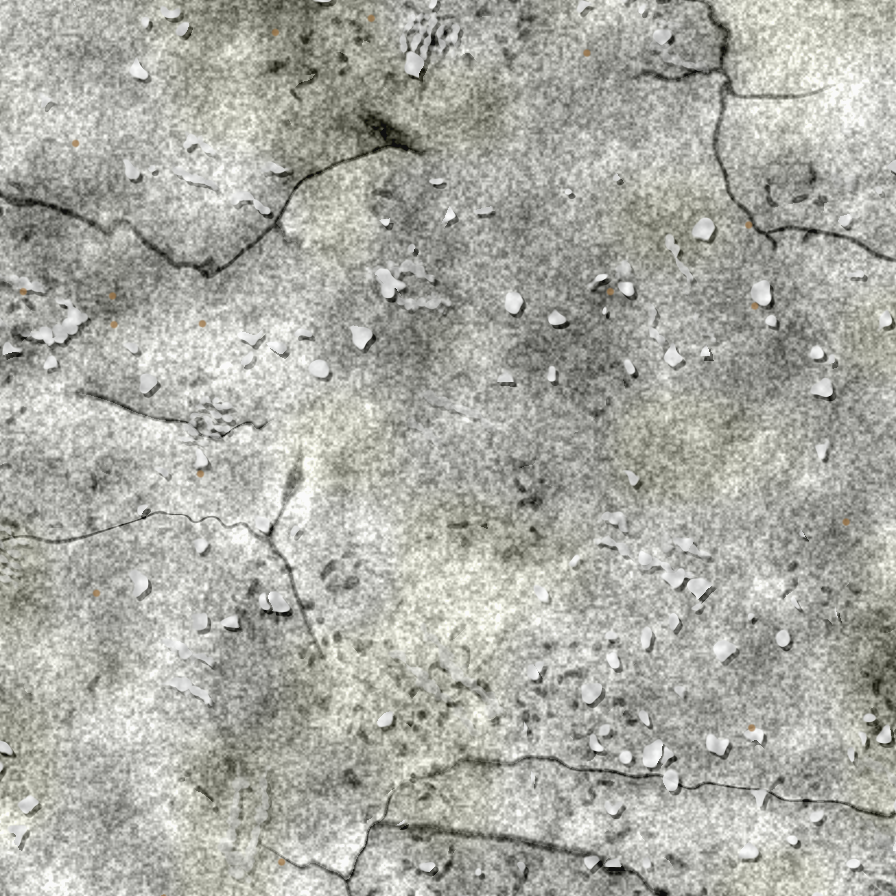
A WebGL 2 fragment shader for this texture:

```glsl
#version 300 es
precision highp float;
// Weathered grey limestone with crusted white fossils, chips, pits and cracks.
// Layered noise gives mottling, relief and grain; cellular noise gives chips,
// cracks and beads; a loop scatters railed, ringed and ribbed fossils.
#define BASE_TONE 0.685
#define MOTTLE 0.52
#define ROUGHNESS 0.46
#define RELIEF 0.65
#define GRAIN 0.30
#define FOSSILS 15
#define CRUST_WIDTH 0.0085
#define CHIP_SCALE 30.0
#define CRACK_DEPTH 0.36
#define SHADOW_OFFSET vec2(-0.004, 0.005)

uniform vec2 u_resolution;
out vec4 outColor;

vec2 hash2(vec2 cell) {
  uvec2 u = uvec2(ivec2(cell)) * 1664525u + 1013904223u;
  for (int i = 0; i < 2; i++) {
    u.x += u.y * 1664525u;
    u.y += u.x * 1664525u;
    u ^= u >> 16;
  }
  return vec2(u & 0xffffu) / 65535.0;
}

float noise(vec2 p) {
  vec2 c = floor(p), f = fract(p);
  f = f * f * (3.0 - 2.0 * f);
  vec2 e = vec2(1, 0);
  return mix(mix(hash2(c).x, hash2(c + e).x, f.x),
             mix(hash2(c + e.yx).x, hash2(c + 1.0).x, f.x), f.y);
}

float layers(vec2 p) {
  float sum = 0.0, amp = 0.5;
  for (int i = 0; i < 5; i++) {
    sum += amp * noise(p);
    p = mat2(1.6, 1.2, -1.2, 1.6) * p + 17.3;
    amp *= 0.5;
  }
  return sum / 0.97;
}

// Nearest distance, second distance and random id of the nearest cell.
vec3 cells(vec2 p) {
  vec2 c = floor(p);
  vec3 best = vec3(9, 9, 0);
  for (int y = -1; y <= 1; y++)
    for (int x = -1; x <= 1; x++) {
      vec2 n = c + vec2(x, y);
      float d = length(n + hash2(n) - p);
      if (d < best.x) best = vec3(d, best.x, hash2(n + 91.0).x);
      else best.y = min(best.y, d);
    }
  return best;
}

vec2 ragged(vec2 p, float scale, float amount) {
  return p + amount * (vec2(noise(p * scale), noise(p * scale + 31.7)) - 0.5);
}

// Coverage of the beaded white crust along the fossil outlines.
float crust(vec2 p) {
  vec2 w = ragged(p, 55.0, 0.014);
  float bead = cells(p * 85.0).x;
  float gaps = smoothstep(0.22, 0.42, noise(p * 28.0 + 5.0));
  float cover = 0.0;
  for (int i = 0; i < FOSSILS; i++) {
    float k = float(i);
    vec2 rnd = hash2(vec2(k, 7)), kind = hash2(vec2(k, 19));
    vec2 center = fract(vec2(0.7549, 0.5698) * k + vec2(0.46, 0.68));
    float angle = 0.35 + 1.5 * pow(2.0 * kind.y - 1.0, 3.0);
    float co = cos(angle), si = sin(angle);
    vec2 q = mat2(co, si, -si, co) * (w - center);
    vec2 size = vec2(0.028 + 0.035 * rnd.x, 0.014 + 0.016 * rnd.y);
    float along = max(abs(q.x) - size.x, 0.0);
    float d = length(vec2(along, abs(q.y) - size.y));
    if (kind.x > 0.82) {
      float rib = q.y - 0.012 * clamp(round(q.y / 0.012), -2.0, 2.0);
      d = length(vec2(max(abs(q.x) - 0.02, 0.0), rib)) + 0.002;
    } else if (kind.x > 0.55) {
      d = abs(length(q / size) - 1.0) * size.y;
    }
    float strength = mix(0.45, 1.0, hash2(vec2(k, 43)).x);
    cover = max(cover, strength * smoothstep(0.002, -0.0015, d + 0.009 * bead - CRUST_WIDTH));
  }
  return cover * gaps;
}

// Loose shell chips, denser in patches.
float chips(vec2 p) {
  vec3 c = cells(ragged(p, 75.0, 0.014) * CHIP_SCALE);
  float chance = 0.04 + 0.22 * smoothstep(0.5, 0.8, noise(p * 6.0 + 3.0));
  float radius = 0.12 + 0.24 * fract(c.z * 57.0);
  return step(c.z, chance) * smoothstep(0.05, -0.04, c.x - radius);
}

void main() {
  vec2 p = gl_FragCoord.xy / u_resolution.y;

  // Broad mottling, rough surface and slanted light
  float surface = layers(p * 15.0 + 8.0);
  float tone = BASE_TONE + MOTTLE * (layers(p * 3.2 + 2.0) - 0.5);
  tone += ROUGHNESS * (surface - 0.5);
  tone += RELIEF * (surface - layers((p + SHADOW_OFFSET) * 15.0 + 8.0));

  // Upright ledge: shaded on its left, pale on its right
  float ledge = p.x - 0.75 - 0.04 * sin(p.y * 7.0) - 0.08 * (layers(p * 7.0) - 0.5);
  tone += 1.7 * ledge * exp(-ledge * ledge / 0.008);

  // Broken cracks between slabs
  vec3 slab = cells(ragged(ragged(p, 6.0, 0.14), 35.0, 0.025) * vec2(2.3, 3.4));
  float border = slab.y - slab.x;
  float open = smoothstep(0.48, 0.66, noise(p * 5.0 + 12.0));
  tone -= CRACK_DEPTH * open * smoothstep(0.028, 0.004, border);
  tone += 0.3 * open * (slab.z - 0.5) * smoothstep(0.25, 0.0, border);

  // Dark pits in stained patches
  vec3 pit = cells(ragged(p, 60.0, 0.02) * 44.0);
  float stain = smoothstep(0.57, 0.82, noise(p * 9.0 + 40.0));
  tone -= stain * (0.05 + 0.3 * step(pit.z, 0.4) * smoothstep(0.4, 0.15, pit.x));

  // Fine mineral grain
  tone += GRAIN * (noise(p * 230.0) - 0.5) + 0.75 * GRAIN * (noise(p * 410.0 + 9.0) - 0.5);

  // Pale fossils and chips over their cast shadows
  float shell = max(crust(p), chips(p));
  float shadow = max(crust(p + SHADOW_OFFSET), chips(p + SHADOW_OFFSET));
  tone -= 0.32 * shadow * (1.0 - shell);
  float shellTone = 0.89 + 0.3 * (noise(p * 120.0) - 0.5);
  tone = mix(tone, shellTone, 0.85 * shell);

  // Warm grey stone, cooler shell, rare rusty specks
  float warmth = 0.018 + 0.03 * smoothstep(0.4, 0.75, noise(p * 8.0 + 70.0));
  vec3 color = vec3(tone, tone + 0.003, tone - warmth * (1.0 - shell));
  vec3 speck = cells(p * 38.0 + 6.0);
  float rust = step(speck.z, 0.012) * smoothstep(0.2, 0.1, speck.x);
  color = mix(color, vec3(0.62, 0.45, 0.25), 0.7 * rust);
  outColor = vec4(clamp(color, 0.06, 0.98), 1.0);
}
```
